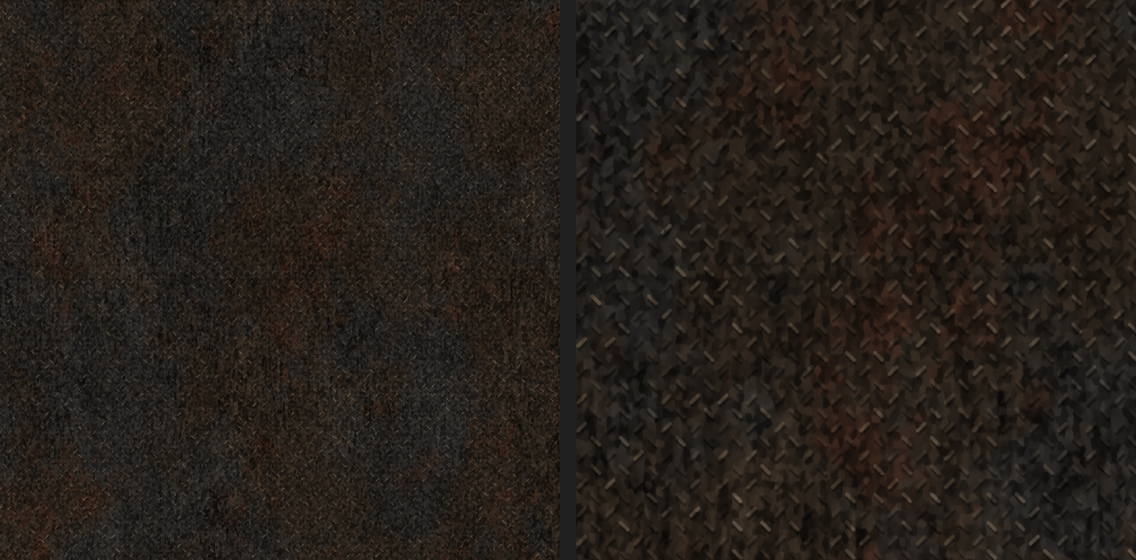
Left: the whole. Right: its middle third, enlarged.
A WebGL 2 fragment shader for this texture:

```glsl
#version 300 es
precision highp float;

uniform vec2 u_resolution;
out vec4 fragColor;

const float TREADS_ACROSS = 84.0;
const vec3 WARM_STEEL = vec3(0.166, 0.134, 0.104);
const vec3 COOL_STEEL = vec3(0.149, 0.142, 0.133);
const vec3 RUST = vec3(0.230, 0.122, 0.085);
const vec3 WORN_EDGE = vec3(0.450, 0.410, 0.355);

vec3 hash3(vec2 p) {
    vec3 q = fract(vec3(p.xyx) * vec3(0.1031, 0.1030, 0.0973));
    q += dot(q, q.yxz + 33.33);
    return fract((q.xxy + q.yzz) * q.zyx);
}

// Cellular noise: random cell values blended by distance to their points
float cellular(vec2 p, float crispness) {
    vec2 cell = floor(p);
    vec2 local = p - cell;
    float total = 0.0;
    float weightSum = 0.0;
    for (int y = -1; y <= 1; y++) {
        for (int x = -1; x <= 1; x++) {
            vec2 neighbour = vec2(x, y);
            vec3 rnd = hash3(cell + neighbour + 217.0);
            vec2 offset = neighbour + rnd.xy - local;
            float weight = exp(-crispness * dot(offset, offset));
            total += weight * rnd.z;
            weightSum += weight;
        }
    }
    return total / weightSum;
}

float layered(vec2 p, int octaves) {
    float sum = 0.0;
    float amplitude = 1.0;
    float range = 0.0;
    for (int i = 0; i < octaves; i++) {
        sum += amplitude * cellular(p, 6.0);
        range += amplitude;
        amplitude *= 0.75;
        p = p * 2.07 + 11.3;
    }
    return sum / range;
}

// Rounded bar along x or y, in cell units
float treadDistance(vec2 q, float upright) {
    vec2 along = vec2(1.0 - upright, upright);
    float t = clamp(dot(q, along), -0.25, 0.25);
    return length(q - along * t) - 0.09;
}

float coverage(float dist, float blur) {
    return smoothstep(blur, -blur, dist);
}

// Thin joint lines between plates
float seam(float x, float pitch, float start, float halfWidth) {
    float dist = abs(fract((x - start) / pitch + 0.5) - 0.5) * pitch;
    return 1.0 - smoothstep(0.0, halfWidth, dist);
}

void main() {
    vec2 p = gl_FragCoord.xy / u_resolution.y;
    float blur = 0.8 * TREADS_ACROSS / u_resolution.y;

    // Broad stains and fine surface wear
    float stain = layered(p * vec2(6.0, 5.0) + 3.0, 6);
    float wear = layered(p * vec2(13.0, 9.0) + 41.0, 5);
    float grain = cellular(p * vec2(270.0, 210.0), 9.0);
    float streak = cellular(p * vec2(200.0, 50.0) + 70.0, 8.0);
    float streakArea = smoothstep(0.45, 0.68, layered(p * vec2(10.0, 4.0) + 90.0, 4));
    float rustArea = smoothstep(0.54, 0.74, layered(p * vec2(16.0, 12.0) + 130.0, 5));

    // Steel tint
    float coolness = smoothstep(0.38, 0.64, stain);
    vec3 colour = mix(WARM_STEEL, COOL_STEEL, coolness);
    colour = mix(colour, RUST, rustArea * (0.5 - 0.35 * coolness));

    // Surface light
    float light = 0.27 + 0.55 * wear + 0.72 * grain;
    light += (streak - 0.5) * (0.12 + 0.5 * streakArea);
    light *= 1.0 - 0.15 * seam(p.x, 0.547, 0.286, 0.003);
    light *= 1.0 - 0.10 * seam(p.y, 0.5, 0.0, 0.003);

    // Raised treads on a diagonal lattice, turned a quarter from cell to cell
    vec2 grid = vec2(p.x + p.y, p.y - p.x) * 0.70711 * TREADS_ACROSS;
    vec2 cell = floor(grid);
    vec2 q = grid - cell - 0.5;
    float upright = mod(cell.x + cell.y, 2.0);
    float shadow = coverage(treadDistance(q + vec2(0.10, 0.16), upright), blur * 1.2);
    float tread = coverage(treadDistance(q, upright), blur);
    vec3 rnd = hash3(cell + 211.0);
    float polish = (0.10 + 0.62 * rnd.x * rnd.x) * (0.4 + 1.0 * wear);

    colour *= max(light, 0.25) * (1.0 - 0.30 * shadow * (1.0 - tread));
    vec3 edge = WORN_EDGE * mix(vec3(1.0), vec3(1.05, 0.94, 0.80), rnd.y);
    colour = mix(colour, edge, tread * polish * (0.5 + 0.6 * grain));

    fragColor = vec4(colour, 1.0);
}
```
